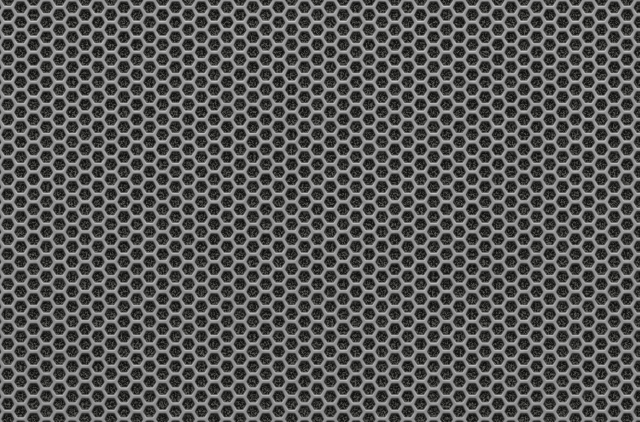
Give the GLSL for this texture, as a Shadertoy shader.

```glsl
// Grey metal mesh of rounded hexagonal holes over dark, speckled foam.

const float COLUMNS = 49.6;               // hole columns across the canvas
const float ROWS = 28.2;                  // holes down each column
const vec2 ANCHOR = vec2(0.496, 0.503);   // centre of one hole
const float HOLE_APOTHEM = 0.385;         // in units of the vertical pitch
const float CORNER_RADIUS = 0.12;
const float BEVEL_WIDTH = 0.11;
const float WALL_DEPTH = 0.06;            // visible thickness of the sheet
const float FOAM_SCALE = 6.5;             // foam grains per pitch
const vec3 FOAM_DARK = vec3(0.075, 0.075, 0.068);
const vec3 FOAM_LIGHT = vec3(0.36, 0.36, 0.345);
const vec3 WALL_SHADE = vec3(0.17, 0.17, 0.165);
const vec3 WALL_LIT = vec3(0.50, 0.50, 0.495);
const vec3 METAL = vec3(0.575, 0.575, 0.575);
const float RIM_CONTRAST = 0.42;          // lit lower rim against shaded upper rim
const float SHEEN_FADE = 0.03;            // brightness change from middle to top
const float SHEEN_MOTTLE = 0.03;
const vec2 HEX_STEP = vec2(1.7320508, 1.0);

vec2 hash2(vec2 p) {
    vec3 h = fract(p.xyx * vec3(0.1031, 0.1030, 0.0973));
    h += dot(h, h.yzx + 33.33);
    return fract((h.xx + h.yz) * h.zy);
}

vec2 gradientAt(vec2 cell) {
    float angle = 6.2831853 * hash2(cell).x;
    return vec2(cos(angle), sin(angle));
}

// Gradient noise, roughly -0.7 to 0.7
float gradientNoise(vec2 p) {
    vec2 i = floor(p), f = fract(p);
    vec2 u = f * f * f * (f * (f * 6.0 - 15.0) + 10.0);
    vec2 e = vec2(1.0, 0.0);
    float low = mix(dot(gradientAt(i), f), dot(gradientAt(i + e), f - e), u.x);
    float high = mix(dot(gradientAt(i + e.yx), f - e.yx),
                     dot(gradientAt(i + 1.0), f - 1.0), u.x);
    return mix(low, high, u.y);
}

// Offset from the nearest hole centre; odd columns sit half a pitch lower
vec2 nearestHole(vec2 p) {
    vec2 a = mod(p, HEX_STEP) - 0.5 * HEX_STEP;
    vec2 b = mod(p - 0.5 * HEX_STEP, HEX_STEP) - 0.5 * HEX_STEP;
    return dot(a, a) < dot(b, b) ? a : b;
}

// Signed distance to a hexagon with flat top and bottom
float hexagonDistance(vec2 p, float apothem) {
    const vec3 k = vec3(-0.8660254, 0.5, 0.5773503);
    p = abs(p);
    p -= 2.0 * min(dot(k.xy, p), 0.0) * k.xy;
    p -= vec2(clamp(p.x, -k.z * apothem, k.z * apothem), apothem);
    return length(p) * sign(p.y);
}

vec3 foamColor(vec2 p, float holeTone) {
    float grain = gradientNoise(p * FOAM_SCALE)
                + 0.7 * gradientNoise(p * FOAM_SCALE * 1.9 + 17.0);
    float tone = smoothstep(-0.55, 0.75, grain + 0.15 * holeTone);
    return mix(FOAM_DARK, FOAM_LIGHT, tone);
}

void mainImage(out vec4 fragColor, in vec2 fragCoord) {
    vec2 uv = fragCoord / iResolution.xy;
    vec2 p = (uv - ANCHOR) * vec2(COLUMNS * 0.8660254, ROWS);
    float edge = 0.75 * ROWS / iResolution.y;

    vec2 local = nearestHole(p);
    vec2 holeId = floor((p - local) / (0.5 * HEX_STEP) + 0.5);
    vec2 variation = hash2(holeId + 71.0) - 0.5;
    float d = hexagonDistance(local, HOLE_APOTHEM - CORNER_RADIUS) - CORNER_RADIUS;
    float facing = -local.y / max(length(local), 0.001);   // 1 = lower rim

    // Foam, shaded beneath the upper rim, and the inner wall of the sheet
    vec3 hole = foamColor(p, variation.x);
    hole *= mix(0.6, 1.0, smoothstep(0.0, 0.22, -d + 0.12 * facing));
    vec3 wall = mix(WALL_SHADE, WALL_LIT, smoothstep(-0.5, 1.0, facing));
    hole = mix(hole, wall, smoothstep(-WALL_DEPTH - edge, -WALL_DEPTH + edge, d) * 0.7);

    // Metal web with a bevel lit from above
    float bevel = 1.0 - smoothstep(0.0, BEVEL_WIDTH, d);
    float light = 1.0 + bevel * (RIM_CONTRAST * facing - 0.04);
    light += 0.10 * gradientNoise(p * 3.0) + 0.12 * variation.y * bevel;
    vec3 metal = METAL * light;

    // Faint, uneven illumination that fades towards the bottom
    float sheen = 1.0 + SHEEN_FADE * (2.0 * uv.y - 1.0)
                + SHEEN_MOTTLE * gradientNoise(uv * vec2(4.0, 2.5) + 5.0);
    vec3 color = mix(hole, metal * sheen, smoothstep(-edge, edge, d));
    fragColor = vec4(clamp(color, 0.0, 1.0), 1.0);
}
```
